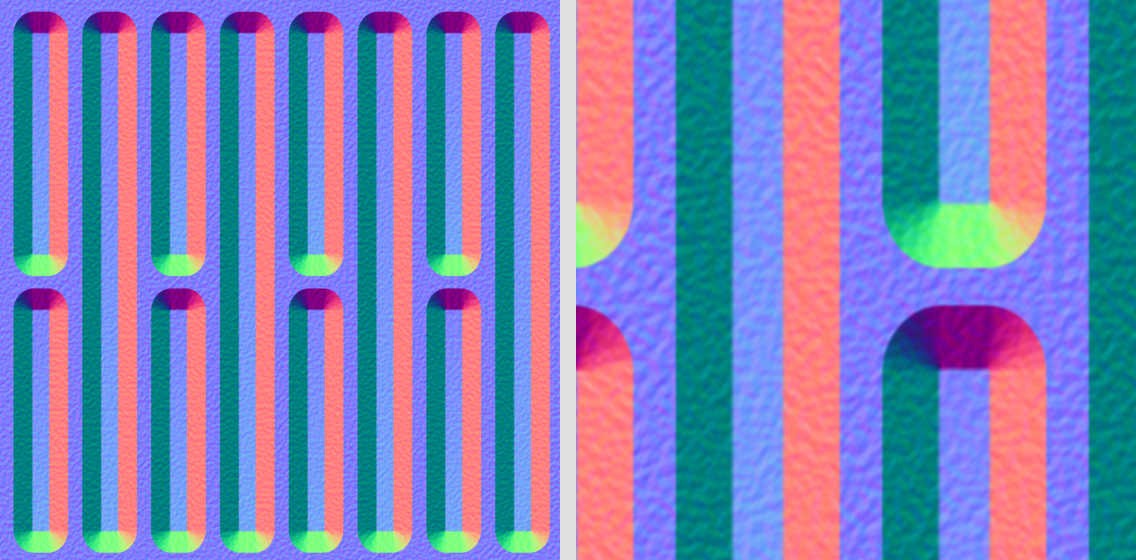
Left, the full canvas; right, a detail of the centre.
Give the GLSL for this texture map, as a three.js fragment shader.

```glsl
// Tangent-space normal map of a vent plate: eight columns of bevelled slots,
// alternately one long slot and two short ones stacked. Each slot is a distance
// field around its floor; gradient noise adds a fine cast grain to the surface.
varying vec2 vUv;

const float COLUMNS = 8.0;
const float PITCH = 0.1229;                   // distance between columns
const float FIRST_X = 0.0729;                 // centre of the first column
const vec2 SLOT_SPAN = vec2(0.0130, 0.9790);  // lower and upper slot limits
const float BRIDGE = 0.0222;                  // gap between two short slots
const float HALF_WIDTH = 0.0488;
const vec2 BEVEL = vec2(0.0358, 0.0405);      // wall width at sides and ends
const float EDGE = 0.0014;                    // smoothing width
const float FOOT = 0.0042;                    // soft crease at the floor
const float GRAIN_SCALE = 145.0;
const float GRAIN_DEPTH = 0.17;

vec2 hashGradient(vec2 cell) {
  float h = fract(sin(dot(cell, vec2(127.1, 311.7))) * 43758.5);
  float angle = 6.28318 * h;
  return vec2(cos(angle), sin(angle));
}

float gradientNoise(vec2 p) {
  vec2 i = floor(p);
  vec2 f = p - i;
  vec2 u = f * f * f * (f * (f * 6.0 - 15.0) + 10.0);
  float a = dot(hashGradient(i), f);
  float b = dot(hashGradient(i + vec2(1.0, 0.0)), f - vec2(1.0, 0.0));
  float c = dot(hashGradient(i + vec2(0.0, 1.0)), f - vec2(0.0, 1.0));
  float d = dot(hashGradient(i + 1.0), f - 1.0);
  return mix(mix(a, b, u.x), mix(c, d, u.x), u.y);
}

float grainHeight(vec2 p) {
  return gradientNoise(p) + 0.35 * gradientNoise(p * 1.9 + 17.3);
}

// Slope of the grain by central differences
vec2 grainSlope(vec2 p, float depth) {
  vec2 e = vec2(0.25, 0.0);
  vec2 rise = vec2(grainHeight(p + e.xy) - grainHeight(p - e.xy),
                   grainHeight(p + e.yx) - grainHeight(p - e.yx));
  return depth * rise / (2.0 * e.x);
}

// Position relative to the nearest slot (xy) and half the slot height (z)
vec3 slotLocal(vec2 uv) {
  float column = clamp(floor((uv.x - FIRST_X) / PITCH + 0.5), 0.0, COLUMNS - 1.0);
  float middle = 0.5 * (SLOT_SPAN.x + SLOT_SPAN.y);
  float halfHeight = 0.5 * (SLOT_SPAN.y - SLOT_SPAN.x);
  vec2 p = uv - vec2(FIRST_X + column * PITCH, middle);
  if (mod(column, 2.0) < 0.5) {
    float shortHalf = 0.5 * (halfHeight - 0.5 * BRIDGE);
    p.y -= (p.y < 0.0 ? -1.0 : 1.0) * (shortHalf + 0.5 * BRIDGE);
    halfHeight = shortHalf;
  }
  return vec3(p, halfHeight);
}

// Encodes a normal as colour, with green pointing down
vec3 encodeNormal(vec3 n) {
  return 0.5 + 0.5 * normalize(n) * vec3(1.0, -1.0, 1.0);
}

void main() {
  vec3 slot = slotLocal(vUv);
  vec2 p = slot.xy;
  vec2 floorHalf = vec2(HALF_WIDTH, slot.z) - BEVEL;
  vec2 beyond = max(abs(p) - floorHalf, 0.0) / BEVEL;
  float reach = length(beyond);               // 0 on the floor, 1 at the rim
  vec2 outward = sign(p) * beyond / max(reach, 0.0001);

  vec2 grain = grainSlope(vUv * GRAIN_SCALE, GRAIN_DEPTH);

  // Plate face
  vec3 face = encodeNormal(vec3(grain + vec2(0.0, 0.03), 1.0));

  // Floor, tilting further toward its lower end
  float descent = clamp(0.5 - 0.5 * p.y / floorHalf.y, 0.0, 1.0);
  vec2 tilt = mix(vec2(0.0, -0.02), vec2(-0.10, -0.32), descent);
  vec3 ground = encodeNormal(vec3(tilt + grain * 0.8, 1.0));

  // Steep walls, with the grain bent into the wall's own plane
  vec3 wallNormal = vec3(outward + grain * 0.7, -0.7 * dot(grain, outward));
  vec3 wall = encodeNormal(wallNormal);

  float wallMask = smoothstep(0.0, FOOT / BEVEL.x, reach);
  float rim = EDGE / BEVEL.x;
  float slotMask = 1.0 - smoothstep(1.0 - rim, 1.0 + rim, reach);
  vec3 color = mix(face, mix(ground, wall, wallMask), slotMask);
  gl_FragColor = vec4(color, 1.0);
}
```
